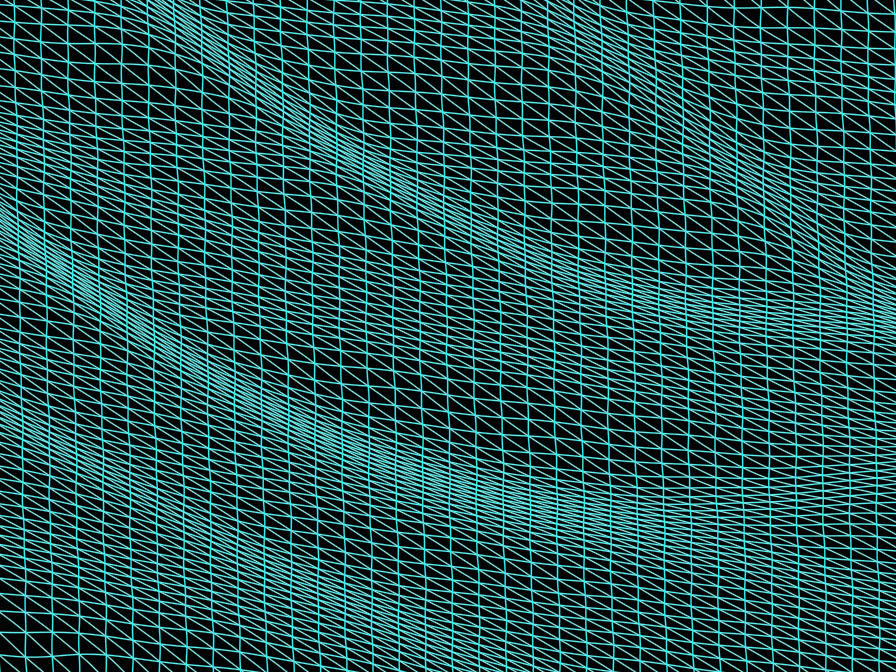
Write a WebGL 1 fragment shader that draws this pattern.

```glsl
precision highp float;
// Cyan wireframe of a rolling terrain: a triangulated grid of columns, rows and
// diagonals. Screen points are mapped to grid coordinates; slanting crests crowd the
// sparse, nearly level rows together, and layered sines add small unevenness.

uniform vec2 u_resolution;

const float COLUMNS = 25.2;     // per canvas height, about 33.6 across
const float ROWS = 26.0;        // before the crests bring the count to about 64
const float COLUMN_WIDTH = 0.0022;
const float ROW_WIDTH = 0.0021;
const float DIAGONAL_WIDTH = 0.0019;
const float SOFTNESS = 1.15;    // edge blur in output samples
const vec3 BACKGROUND = vec3(0.005, 0.015, 0.015);
const vec3 COLUMN_COLOR = vec3(0.22, 0.94, 0.94);
const vec3 ROW_COLOR = vec3(0.36, 0.95, 0.95);
const vec3 DIAGONAL_COLOR = vec3(0.54, 0.95, 0.94);

// Rows crowded along a slope; line holds start, slope and bend.
// The crest is narrowest at x = center and spreads out away from it.
float crest(vec2 p, vec3 line, float center, float width, float amount) {
    float away = p.x - center;
    float d = p.y - line.x - p.x * (line.y + line.z * p.x);
    d /= width * (1.0 + away * away);
    return amount * d / sqrt(1.0 + d * d);
}

// Gentle swells that slant with the terrain.
float swells(vec2 p) {
    return 0.09 * sin(41.0 * p.y + 13.0 * p.x + 2.0 * sin(4.0 * p.x))
         + 0.03 * sin(67.0 * p.y + 23.0 * p.x)
         + 0.05 * sin(31.0 * p.x + 12.0 * p.y);
}

// Column and row coordinates of a canvas point.
vec2 terrainGrid(vec2 p) {
    float column = COLUMNS * p.x + 0.48 * p.y
                 + 0.022 * sin(29.0 * p.y + 11.0 * p.x)
                 + 0.015 * sin(83.0 * p.y - 19.0 * p.x);
    float row = ROWS * p.y + 1.5 * p.x + swells(p);

    // Sharp crests
    row += crest(p, vec3(0.68, -0.90, 0.46), 0.35, 0.032, 3.0);
    row += crest(p, vec3(1.25, -1.16, 0.46), 0.75, 0.032, 2.8);
    row += crest(p, vec3(0.39, -0.62, 0.14), 0.03, 0.034, 2.4);

    // Broad crests
    row += crest(p, vec3(0.62, -0.20, 0.00), 0.70, 0.046, 2.2);
    row += crest(p, vec3(1.75, -0.91, 0.00), 1.20, 0.056, 2.4);
    row += crest(p, vec3(0.80, -0.48, 0.22), 0.25, 0.038, 1.6);
    row += crest(p, vec3(0.36, -0.17, 0.00), 0.90, 0.045, 1.6);
    row += crest(p, vec3(0.21, -0.33, 0.00), 0.20, 0.056, 2.0);
    row += crest(p, vec3(0.18, -0.10, 0.00), 1.00, 0.060, 1.5);
    row += crest(p, vec3(0.80, -0.06, 0.00), 0.70, 0.048, 1.6);
    row += crest(p, vec3(1.02, -0.10, 0.00), 0.70, 0.064, 2.0);
    row += crest(p, vec3(0.49, -0.30, 0.00), 0.00, 0.036, 1.2);
    return vec2(column, row);
}

// Antialiased coverage of the lines where a coordinate is whole.
float gridLine(float coordinate, vec2 gradient, float width, float blur) {
    float d = abs(fract(coordinate + 0.5) - 0.5) / length(gradient);
    return clamp(0.5 + (0.5 * width - d) / blur, 0.0, 1.0)
         - clamp(0.5 - (0.5 * width + d) / blur, 0.0, 1.0);
}

void main() {
    vec2 p = gl_FragCoord.xy / u_resolution.y;
    float blur = SOFTNESS / u_resolution.y;

    // Grid coordinates and their slopes
    const float STEP = 0.001;
    vec2 grid = terrainGrid(p);
    vec2 alongX = (terrainGrid(p + vec2(STEP, 0.0)) - grid) / STEP;
    vec2 alongY = (terrainGrid(p + vec2(0.0, STEP)) - grid) / STEP;
    vec2 columnSlope = vec2(alongX.x, alongY.x);
    vec2 rowSlope = vec2(alongX.y, alongY.y);

    // Triangle edges
    float columns = gridLine(grid.x, columnSlope, COLUMN_WIDTH, blur);
    float rows = gridLine(grid.y, rowSlope, ROW_WIDTH, blur);
    float diagonals = gridLine(grid.x + grid.y, columnSlope + rowSlope, DIAGONAL_WIDTH, blur);

    vec3 color = mix(BACKGROUND, DIAGONAL_COLOR, diagonals);
    color = mix(color, ROW_COLOR, rows);
    color = mix(color, COLUMN_COLOR, columns);
    gl_FragColor = vec4(color, 1.0);
}
```
